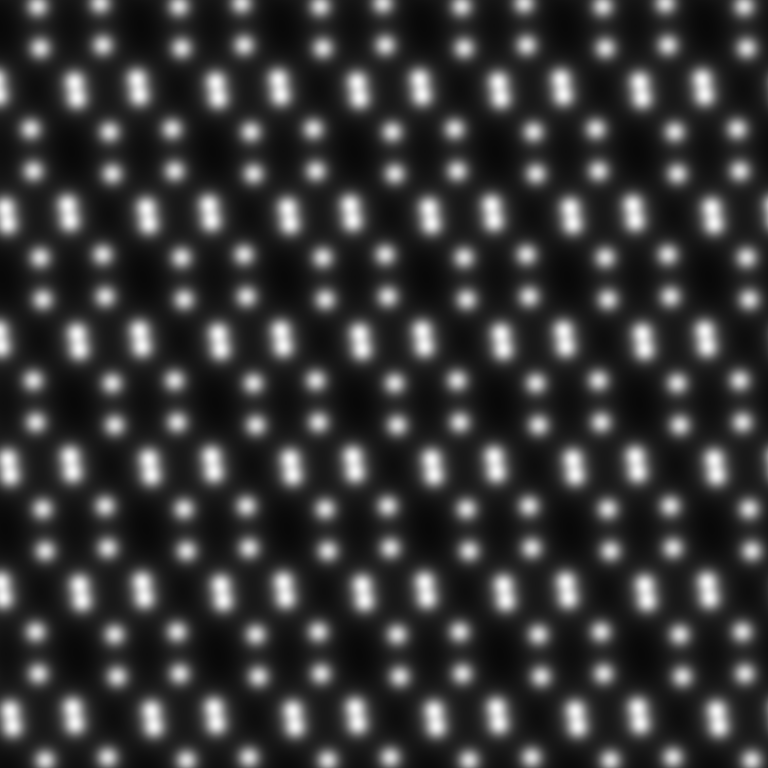
Write a Shadertoy shader that draws this pattern.

```glsl
// Atomic lattice: staggered twin columns of soft glowing dots and tight dumbbells on black.

// Lattice, in canvas heights
const vec2 STEP_ACROSS = vec2(0.18398, 0.0);
const vec2 STEP_UP     = vec2(0.09036, 0.16367);
const vec2 ORIGIN      = vec2(0.0986, 0.8826);

// Atoms of one motif, measured from the dumbbell centre
const vec2 DUMBBELL_HALF = vec2(0.0017, -0.0115);
const vec2 UPPER_DOT     = vec2(0.0441, -0.0543);
const vec2 LOWER_DOT     = vec2(0.0475, -0.1090);
const vec2 TWIN_SHIFT    = vec2(0.0814, 0.0037);

// Glow profile
const float CORE_SIGMA = 0.00964;
const float HALO_SIGMA = 0.0208;
const float CORE_GAIN  = 0.68;
const float HALO_GAIN  = 0.13;
const float BACKGROUND = 0.02;

float gaussian(float distSq, float sigma) {
    return exp(-0.5 * distSq / (sigma * sigma));
}

// Bright core with a faint wide halo
float atom(vec2 offset) {
    float distSq = dot(offset, offset);
    return CORE_GAIN * gaussian(distSq, CORE_SIGMA)
         + HALO_GAIN * gaussian(distSq, HALO_SIGMA);
}

// One dumbbell and the two single dots below it
float motif(vec2 p) {
    return atom(p - DUMBBELL_HALF) + atom(p + DUMBBELL_HALF)
         + atom(p - UPPER_DOT) + atom(p - LOWER_DOT);
}

// Sum of the motifs, each with its twin, in the cells whose glow reaches p
float latticeGlow(vec2 p) {
    mat2 basis = mat2(STEP_ACROSS, STEP_UP);
    vec2 cell = floor(inverse(basis) * p);
    vec2 local = p - basis * cell;
    float glow = 0.0;
    // The motif hangs below its lattice point, so cells above are searched
    for (int row = 0; row <= 2; row++) {
        for (int column = -1; column <= 1; column++) {
            vec2 q = local - basis * vec2(column, row);
            glow += motif(q) + motif(q - TWIN_SHIFT);
        }
    }
    return glow;
}

void mainImage(out vec4 fragColor, in vec2 fragCoord) {
    vec2 uv = fragCoord / iResolution.y;
    float brightness = BACKGROUND + latticeGlow(uv - ORIGIN);
    fragColor = vec4(vec3(clamp(brightness, 0.0, 1.0)), 1.0);
}
```
